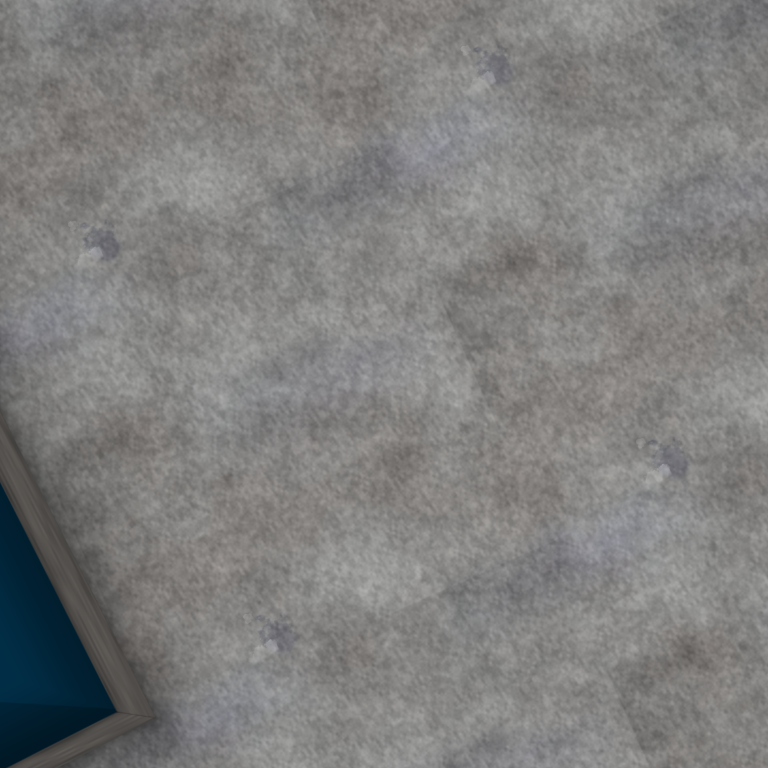
A WebGL 1 fragment shader for this texture:

```glsl
precision highp float;
// Weathered grey stone-look floor tiles with the corner of a rimmed blue tray.
uniform vec2 u_resolution;

const float TILE_SIZE = 0.56;
const float TILE_ANGLE = 0.42;
const float TRAY_ANGLE = 0.47;
const vec2 TRAY_CORNER = vec2(0.152, 0.073);
const vec2 RIM_WIDTH = vec2(0.042, 0.030);

const vec3 WARM_TINT = vec3(1.035, 0.995, 0.970);
const vec3 COOL_TINT = vec3(0.997, 1.000, 0.990);
const vec3 LAVENDER = vec3(-0.012, -0.008, 0.026);
const vec3 TRAY_BLUE = vec3(0.005, 0.165, 0.255);
const vec3 RIM_DARK = vec3(0.19, 0.185, 0.18);
const vec3 RIM_LIGHT = vec3(0.37, 0.355, 0.34);

float hash(vec2 p) {
  vec3 h = fract(vec3(p.xyx) * 0.1031);
  h += dot(h, h.yzx + 33.33);
  return fract((h.x + h.y) * h.z);
}

// Value noise whose lattice wraps after "period" cells.
float noise(vec2 p, float period) {
  vec2 cell = floor(p);
  vec2 f = fract(p);
  f = f * f * (3.0 - 2.0 * f);
  vec2 lo = mod(cell, period);
  vec2 hi = mod(cell + 1.0, period);
  return mix(mix(hash(lo), hash(vec2(hi.x, lo.y)), f.x),
             mix(hash(vec2(lo.x, hi.y)), hash(hi), f.x), f.y);
}

float fbm(vec2 p, float cells) {
  float sum = 0.0;
  float weight = 0.5;
  for (int i = 0; i < 5; i++) {
    sum += weight * noise(p * cells + cells * 0.37, cells);
    cells *= 2.0;
    weight *= 0.6;
  }
  return sum / 1.153;
}

// Rotates the axes by an angle.
vec2 turn(vec2 p, float angle) {
  float c = cos(angle);
  float s = sin(angle);
  return vec2(c * p.x + s * p.y, c * p.y - s * p.x);
}

// Offset from a centre that repeats on every tile.
vec2 tileOffset(vec2 q, vec2 centre) {
  return fract(q - centre + 0.5) - 0.5;
}

float stain(vec2 q, vec2 centre, vec2 radius) {
  vec2 d = tileOffset(q, centre) / radius;
  return exp(-dot(d, d));
}

float flake(vec2 q, vec2 centre, vec2 radius, float ragged) {
  float d = length(tileOffset(q, centre) / radius);
  return 1.0 - smoothstep(0.65, 1.15, d + ragged);
}

// One-sided shade along x = 0, limited to a span of y.
float seamShade(vec2 d, float halfSpan, float fade, float edge) {
  float side = smoothstep(-edge, edge, d.x) * exp(-max(d.x, 0.0) / fade);
  return side * (1.0 - smoothstep(halfSpan * 0.65, halfSpan, abs(d.y)));
}

float grain(vec2 uv) {
  vec2 p = turn(uv, 0.6);
  float fine = noise(p * vec2(235.0, 165.0), 1024.0) - 0.5;
  float medium = noise(p * vec2(100.0, 80.0) + 7.0, 1024.0) - 0.5;
  float dust = noise(uv * 360.0, 1024.0) - 0.5;
  return fine * 0.095 + medium * 0.045 + dust * 0.035;
}

vec3 floorColor(vec2 uv, float px) {
  vec2 q = turn(uv, TILE_ANGLE) / TILE_SIZE + vec2(0.0, 0.043);
  float edge = px * 1.2 / TILE_SIZE;
  float cloud = fbm(q, 4.0) - 0.5;
  float mottle = fbm(q + 0.31, 16.0) - 0.5;
  vec2 w = q + 0.12 * vec2(cloud, mottle);

  // Broad pale and dark stains
  float pale = stain(w, vec2(0.70, 0.70), vec2(0.20, 0.16))
             + stain(w, vec2(0.31, 0.48), vec2(0.09, 0.18))
             + stain(w, vec2(0.97, 0.12), vec2(0.09, 0.14));
  float brown = stain(w, vec2(0.28, 0.14), vec2(0.20, 0.13))
              + stain(w, vec2(0.65, 0.30), vec2(0.20, 0.14));
  float dark = stain(w, vec2(0.92, 0.56), vec2(0.13, 0.10))
             + stain(w, vec2(0.27, 0.92), vec2(0.17, 0.07));
  float violet = stain(w, vec2(0.52, 0.95), vec2(0.17, 0.06))
               + 0.6 * stain(w, vec2(0.15, 0.56), vec2(0.15, 0.07));

  float tone = 0.503 + cloud * 0.17 + mottle * 0.16 + grain(uv);
  tone += 0.045 * pale - 0.020 * brown - 0.042 * dark + 0.012 * violet;

  // Joints between tiles
  vec2 endJoint = tileOffset(q, vec2(0.38, 0.465));
  vec2 longJoint = tileOffset(q, vec2(0.18, 0.0));
  tone -= 0.050 * seamShade(endJoint, 0.23, 0.11, edge);
  tone -= 0.035 * seamShade(vec2(-longJoint.y, longJoint.x), 0.28, 0.045, edge);

  // Chipped flakes: a bluish bruise beside a pale scrap
  float bruise = flake(w, vec2(0.735, 0.058), vec2(0.034, 0.048), mottle * 1.8);
  float scrap = flake(w, vec2(0.69, 0.047), vec2(0.033, 0.027), mottle * 5.0);
  tone += 0.075 * scrap - 0.075 * bruise * (1.0 - scrap);

  float warmth = clamp(0.42 + cloud * -1.6 + 0.45 * brown - 0.35 * pale, 0.0, 1.0);
  vec3 color = tone * mix(COOL_TINT, WARM_TINT, warmth);
  color += LAVENDER * min(violet + bruise * 0.8 + dark * 0.3, 1.2);
  vec2 fromCentre = uv - vec2(0.55, 0.45);
  return color * (1.03 - 0.16 * dot(fromCentre, fromCentre));
}

vec3 rimColor(vec2 p) {
  // The mitre picks which arm of the rim is seen.
  vec2 across = vec2(p.x, -p.y) / RIM_WIDTH;
  bool sideArm = across.x > across.y;
  float t = sideArm ? across.x : across.y;
  vec2 along = sideArm ? p.yx : p;
  float streak = noise(along * vec2(28.0, 330.0) + along.y * 40.0, 1024.0);
  float light = 0.25 + 0.55 * smoothstep(0.0, 0.35, t) - 0.3 * smoothstep(0.7, 1.0, t);
  float mitre = 1.0 - smoothstep(0.0, 0.08, abs(across.x - across.y));
  return mix(RIM_DARK, RIM_LIGHT, light + 0.4 * (streak - 0.5)) - 0.04 * mitre;
}

vec3 trayColor(vec2 p, vec2 uv, float px) {
  float depth = min(-p.x, p.y);
  float crease = smoothstep(-px, px, uv.y - 0.080 + 0.06 * (uv.x - 0.10));
  float shade = 0.72 + 0.35 * smoothstep(0.0, 0.10, depth);
  return TRAY_BLUE * shade * mix(0.82, 1.0, crease);
}

void main() {
  vec2 uv = gl_FragCoord.xy / u_resolution.y;
  float px = 1.0 / u_resolution.y;
  vec2 p = turn(uv - TRAY_CORNER, TRAY_ANGLE);
  float inner = max(p.x, -p.y);
  vec2 beyond = vec2(p.x, -p.y) - RIM_WIDTH;
  float outer = max(beyond.x, beyond.y);

  // Floor darkened by the contact shadow, then rim, then tray
  float gap = length(max(beyond, 0.0));
  vec3 color = floorColor(uv, px);
  color *= 1.0 - 0.32 * exp(-gap / 0.022) - 0.10 * exp(-gap / 0.09);
  color = mix(rimColor(p), color, smoothstep(-px, px, outer));
  color = mix(trayColor(p, uv, px), color, smoothstep(-px, px, inner));
  gl_FragColor = vec4(clamp(color, 0.0, 1.0), 1.0);
}
```
